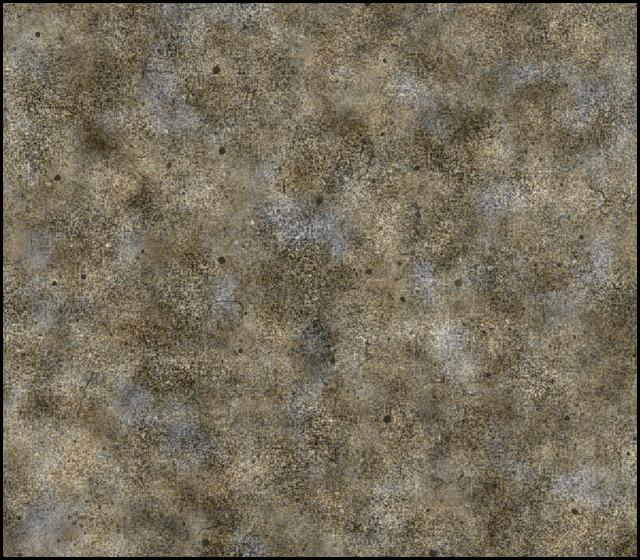
Give the GLSL for this texture, as a Shadertoy shader.

```glsl
// Weathered concrete: warm grey-brown stone with soft stains, bluish worn
// patches, fine grit, pale flecks and dark pits, inside a thin black frame.
// Layers of gradient noise set the tone; jittered cells scatter the spots.

vec2 hash2(vec2 cell) {
    vec3 q = fract(cell.xyx * vec3(.1031, .1030, .0973));
    q += dot(q, q.yzx + 33.33);
    return fract((q.xx + q.yz) * q.zy);
}

float cornerSlope(vec2 cell, vec2 offset) {
    float angle = 6.2832 * hash2(cell).x;
    return dot(vec2(cos(angle), sin(angle)), offset);
}

// Gradient noise, roughly -1 to 1
float noise(vec2 p) {
    vec2 i = floor(p), f = p - i, e = vec2(1, 0);
    vec2 u = f * f * f * (f * (f * 6. - 15.) + 10.);
    float low = mix(cornerSlope(i, f), cornerSlope(i + e.xy, f - e.xy), u.x);
    float high = mix(cornerSlope(i + e.yx, f - e.yx), cornerSlope(i + 1., f - 1.), u.x);
    return 1.4 * mix(low, high, u.y);
}

float fbm(vec2 p) {
    float sum = 0., amp = .5;
    for (int i = 0; i < 4; i++) {
        sum += amp * noise(p);
        p = mat2(1.6, 1.2, -1.2, 1.6) * p + 17.3;
        amp *= .5;
    }
    return sum;
}

// Coverage of round spots, one candidate per cell; radii are in cell units
float spots(vec2 p, float cells, vec2 radii, float density, float seed) {
    vec2 q = p * cells, home = floor(q);
    float soft = .7 * cells / iResolution.y, cover = 0.;
    for (int y = -1; y <= 1; y++)
    for (int x = -1; x <= 1; x++) {
        vec2 cell = home + vec2(x, y);
        vec2 place = hash2(cell + seed), trait = hash2(cell + seed + 91.);
        float radius = mix(radii.x, radii.y, trait.y * trait.y);
        float disc = 1. - smoothstep(radius - soft, radius + soft, length(q - cell - place));
        cover = max(cover, disc * smoothstep(trait.x, trait.x + .05, density));
    }
    return cover;
}

void mainImage(out vec4 fragColor, in vec2 fragCoord) {
    vec2 p = fragCoord / iResolution.y;
    vec2 size = iResolution.xy / iResolution.y;

    // Broad stains, slightly drawn out downwards, then smaller mottling
    float blotch = fbm(p * vec2(5.5, 4.2) + 3.7);
    float mottle = fbm(p * 21. + 40.);
    float stain = smoothstep(.12, .5, fbm(p * 6. + 71.));
    float worn = smoothstep(.02, .4, fbm(p * vec2(8., 5.5) + 120.) + .25 * mottle);
    float cluster = fbm(p * 8. + 210.);

    // Sharp grit, stronger in the rough areas
    float grit = .19 * noise(p * 263. + 9.) + .11 * noise(p * 127. + 55.)
               + .05 * noise(p * 61. + 30.);
    float rough = 1. + .9 * cluster + .3 * noise(p * 13. + 80.);
    float tone = .24 * blotch + .2 * mottle + grit * rough - .11 * stain + .035 * worn;

    // Stone colour with drifting warm and bluish tints
    vec3 color = vec3(.48, .443, .362) + tone * vec3(1.03, 1., .94);
    color += worn * vec3(-.025, 0., .05);
    color += vec3(.03, .005, -.035) * (noise(p * 95. + 300.) + 1.5 * fbm(p * 11. + 330.));

    // Pale flecks: clustered crumbs and a few larger chips
    vec2 ragged = p + .0016 * vec2(noise(p * 140. + 5.), noise(p * 140. + 65.));
    float crumbs = spots(ragged, 92., vec2(.12, .36), .05 + .5 * smoothstep(.08, .4, cluster), 10.);
    float chips = spots(ragged, 34., vec2(.06, .15), .05, 400.);
    color = mix(color, vec3(.78, .75, .66) + grit, max(.5 * crumbs, .75 * chips));

    // Dark pits: fine pores and sparse round holes
    float poreDensity = .09 + .4 * smoothstep(.05, .4, fbm(p * 7. + 510.));
    float pores = spots(ragged, 105., vec2(.12, .36), poreDensity, 600.);
    float holes = spots(ragged, 25., vec2(.07, .18), .09 + .12 * stain, 800.);
    color = mix(color, vec3(.16, .145, .105), max(.55 * pores, .82 * holes));

    // Short hairline cracks
    float crack = 1. - smoothstep(.004, .02, abs(fbm(p * 7. + 900.)));
    color *= 1. - .35 * crack * smoothstep(.2, .5, noise(p * 10. + 950.));

    // Thin black frame
    vec2 inset = min(p, size - p);
    float frame = smoothstep(-.5, .5, (min(inset.x, inset.y) - .0056) * iResolution.y);
    fragColor = vec4(mix(vec3(.01), clamp(color, 0., 1.), frame), 1.);
}
```
